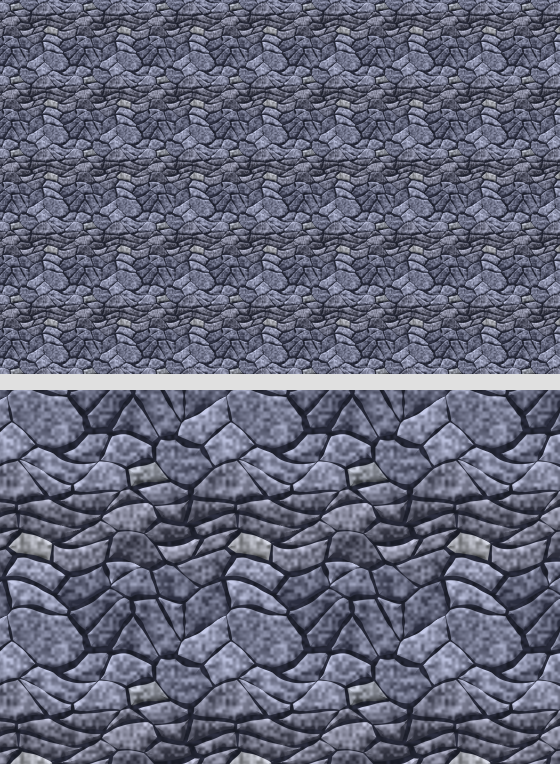
Top, the full canvas; bottom, a detail of the centre.
Write a Shadertoy shader that draws this pattern.

```glsl
// Dry-stacked slate wall: one square tile of irregular blue-grey stones, repeated.
// A wrapped power diagram gives the straight-sided stones; a mild periodic warp
// makes them larger around one pale slab and flatter in the band opposite it.
#define TILE 0.1953                // tile side, in canvas heights
#define CELLS vec2(5.0, 8.0)       // stones across and down one tile
#define SLAB vec2(0.76, 0.83)      // pale slab in the tile, from its top left
#define STRETCH vec2(0.25, 0.28)   // growth of the stones near the slab
#define TILT 0.036                 // slant of the courses
#define GAP 0.0075                 // half width of a joint, in tiles
#define BEVEL 0.030                // width of the worn rim, in tiles
#define GRAIN 0.60                 // strength of the surface speckle
#define JOINT_COLOR vec3(0.09, 0.10, 0.14)
#define DARK_SLATE vec3(0.17, 0.18, 0.25)
#define PALE_SLATE vec3(0.70, 0.72, 0.83)

const float TAU = 6.2831853;

float hash(vec2 p) {
    vec3 q = fract(p.xyx * vec3(0.1031, 0.1030, 0.0973));
    q += dot(q, q.yzx + 33.33);
    return fract((q.x + q.y) * q.z);
}

// Value noise that wraps after "period" lattice steps
float tileNoise(vec2 p, vec2 period) {
    vec2 i = floor(p), f = fract(p);
    f = f * f * (3.0 - 2.0 * f);
    vec2 a = mod(i, period), b = mod(i + 1.0, period);
    return mix(mix(hash(a), hash(vec2(b.x, a.y)), f.x),
               mix(hash(vec2(a.x, b.y)), hash(b), f.x), f.y);
}

// Stone centre (xy) and power weight (z); cell 0,0 holds the slab
vec3 stoneSeed(vec2 cell) {
    vec2 id = mod(cell, CELLS);
    if (id.x + id.y < 0.5) return vec3(cell + 0.5, 0.42);
    vec2 jitter = vec2(hash(id + 11.3), hash(id + 47.9));
    return vec3(cell + 0.5 + 0.85 * (jitter - 0.5), 0.25 * hash(id + 83.1));
}

float power(vec2 q, vec3 seed) {
    vec2 d = q - seed.xy;
    return dot(d, d) - seed.z;
}

vec3 slateWall(vec2 p, float pixel) {
    // Warp the tile around the slab
    vec2 c = p - SLAB;
    vec2 w = c - STRETCH * sin(TAU * c) / TAU;
    w.y -= TILT * sin(2.0 * TAU * c.x);
    vec2 q = w * CELLS + 0.5;
    vec2 scale = CELLS * (1.0 - STRETCH * cos(TAU * c));

    // Find the stone that owns this point
    vec2 base = floor(q), owner = base;
    float best = 1e3;
    for (int y = -2; y <= 2; y++)
    for (int x = -2; x <= 2; x++) {
        vec2 cell = base + vec2(x, y);
        float d = power(q, stoneSeed(cell));
        if (d < best) { best = d; owner = cell; }
    }

    // Distance to its nearest straight side, and that side's direction
    vec3 own = stoneSeed(owner);
    float edge = 1e3;
    vec2 outward = vec2(0.0, 1.0);
    for (int y = -2; y <= 2; y++)
    for (int x = -2; x <= 2; x++) {
        if (x == 0 && y == 0) continue;
        vec3 other = stoneSeed(owner + vec2(x, y));
        vec2 side = (other.xy - own.xy) * scale;
        float d = (power(q, other) - best) / (2.0 * length(side));
        if (d < edge) { edge = d; outward = normalize(side); }
    }

    // Speckle, layered streaks and joints of uneven width
    float fine = tileNoise(p * 64.0, vec2(64.0)) - 0.5;
    float coarse = tileNoise(p * vec2(18.0, 30.0), vec2(18.0, 30.0)) - 0.5;
    float wear = tileNoise(p * 9.0 + 0.3, vec2(9.0)) - 0.5;
    edge += 0.008 * coarse + 0.016 * wear;

    // Tone of each stone, brighter near the slab's course
    vec2 id = mod(owner, CELLS);
    float course = cos(TAU * (own.y - 0.5) / CELLS.y);
    float slab = 1.0 - step(0.5, id.x + id.y);
    float chip = step(0.92, hash(id + 5.7)) * step(course, 0.3);
    float tone = 0.47 + 0.42 * (hash(id + 29.3) - 0.5) + 0.05 * course;
    tone += 0.24 * slab + 0.20 * chip + GRAIN * (fine + 0.6 * coarse);

    // Lit upper rims, shaded lower rims
    float rim = 1.0 - smoothstep(GAP, GAP + BEVEL, edge);
    tone += rim * (0.38 * dot(outward, vec2(-0.4, -0.9)) + 0.01);
    vec3 color = mix(DARK_SLATE, PALE_SLATE, clamp(tone, 0.0, 1.15));

    // Thin courses are slightly greyer, with warm chips
    float grey = 0.35 * smoothstep(0.3, -0.8, course);
    color = mix(color, dot(color, vec3(0.34)) * vec3(1.0, 0.98, 1.05), grey);
    color += chip * vec3(0.05, 0.05, 0.0);

    // Joints fade where stones touch
    vec3 joint = mix(JOINT_COLOR, DARK_SLATE, clamp(0.5 + 1.2 * fine, 0.0, 1.0));
    float face = smoothstep(GAP - pixel, GAP + pixel, edge);
    return mix(joint, color, face);
}

void mainImage(out vec4 fragColor, in vec2 fragCoord) {
    // Average four samples; tiles are counted from the top left
    float pixel = 1.0 / (iResolution.y * TILE);
    vec3 sum = vec3(0.0);
    for (int k = 0; k < 4; k++) {
        vec2 shift = vec2(k % 2, k / 2) * 0.5 - 0.25;
        vec2 pos = fragCoord + shift;
        pos.y = iResolution.y - pos.y;
        sum += slateWall(pos * pixel, 0.4 * pixel);
    }
    fragColor = vec4(sum / 4.0, 1.0);
}
```
